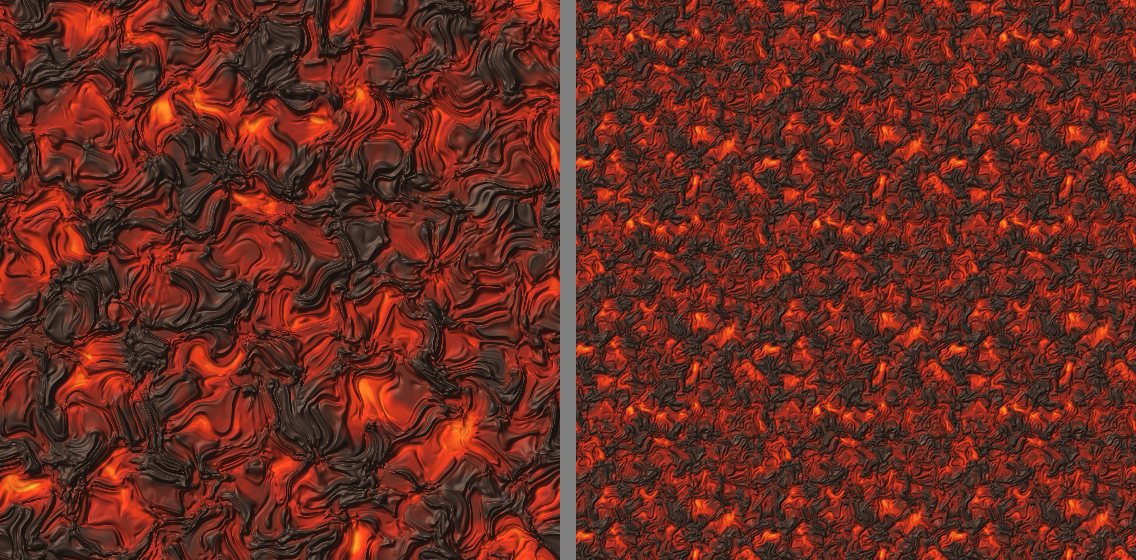
Left: one tile. Right: repeated 3 by 3.
This texture is drawn by a WebGL 2 fragment shader. Its source:

```glsl
#version 300 es
precision highp float;
// Seamless molten lava glowing between swirling folds of charred crust.

uniform vec2 u_resolution;
out vec4 fragColor;

const float SAMPLE_STEP = 0.002;
const float BUMP_DEPTH = 0.03;

// Sine hash giving a vector in -1..1
vec2 hash2(vec2 cell, float seed) {
    vec2 k = vec2(dot(cell, vec2(127.1, 311.7)), dot(cell, vec2(269.5, 183.3)));
    return 2.0 * fract(sin(k + seed * 17.3) * 43758.5453) - 1.0;
}

// Gradient value of one lattice corner, wrapped at the period
float corner(vec2 cell, vec2 offset, vec2 f, float period, float seed) {
    return dot(hash2(mod(cell + offset, period), seed), f - offset);
}

// Gradient noise that repeats after a whole number of cells
float noise(vec2 p, float period, float seed) {
    vec2 cell = floor(p);
    vec2 f = p - cell;
    vec2 w = f * f * f * (f * (f * 6.0 - 15.0) + 10.0);
    float low = mix(corner(cell, vec2(0, 0), f, period, seed),
                    corner(cell, vec2(1, 0), f, period, seed), w.x);
    float high = mix(corner(cell, vec2(0, 1), f, period, seed),
                     corner(cell, vec2(1, 1), f, period, seed), w.x);
    return 1.4 * mix(low, high, w.y);
}

float fbm(vec2 p, float period, int octaves, float seed) {
    float sum = 0.0;
    float amplitude = 1.0;
    for (int i = 0; i < octaves; i++) {
        sum += amplitude * noise(p * period, period, seed + float(i));
        amplitude *= 0.55;
        period *= 2.0;
    }
    return sum;
}

// Displaces the plane by a wrapping flow field
vec2 swirl(vec2 p, float period, float amount, float seed) {
    return p + amount * vec2(fbm(p, period, 2, seed), fbm(p, period, 2, seed + 5.0));
}

// Height of the crust, with layered folds along its contours
float crustHeight(vec2 p) {
    vec2 q = swirl(p, 8.0, 0.065, 1.0);
    q = swirl(q, 19.0, 0.024, 11.0);
    float h = fbm(q, 12.0, 4, 23.0);
    float folds = 0.08 * sin(13.0 * h);
    float grain = 0.14 * fbm(q, 50.0, 2, 31.0) * smoothstep(-0.2, 0.3, h);
    return h + folds + grain;
}

// Charcoal through dark red to orange and yellow
vec3 heatColour(float heat) {
    vec3 c = vec3(0.17, 0.125, 0.105);
    c = mix(c, vec3(0.35, 0.12, 0.085), smoothstep(0.34, 0.52, heat));
    c = mix(c, vec3(0.57, 0.13, 0.09), smoothstep(0.50, 0.70, heat));
    c = mix(c, vec3(0.83, 0.20, 0.08), smoothstep(0.68, 0.86, heat));
    c = mix(c, vec3(0.95, 0.46, 0.11), smoothstep(0.86, 1.02, heat));
    return mix(c, vec3(1.0, 0.80, 0.16), smoothstep(1.0, 1.16, heat));
}

void main() {
    vec2 p = gl_FragCoord.xy / u_resolution;

    // Surface normal from the slope of the height
    float h = crustHeight(p);
    vec2 slope = vec2(crustHeight(p + vec2(SAMPLE_STEP, 0.0)) - h,
                      crustHeight(p + vec2(0.0, SAMPLE_STEP)) - h) / SAMPLE_STEP;
    vec3 normal = normalize(vec3(-slope * BUMP_DEPTH, 1.0));

    // Low ground is hot, most of all inside scattered glowing pools
    float pools = fbm(swirl(p, 9.0, 0.05, 41.0), 7.0, 4, 47.0);
    float heat = 0.51 - 0.42 * h + 0.38 * pools;
    float crust = 1.0 - smoothstep(0.40, 0.68, heat);
    float molten = smoothstep(0.60, 1.0, heat);

    // Side light from the upper left, fading where the lava glows
    vec3 light = normalize(vec3(-0.5, 0.6, 0.62));
    vec3 halfway = normalize(light + vec3(0.0, 0.0, 1.0));
    float shade = 1.0 + 1.1 * (max(dot(normal, light), 0.0) - light.z);
    float gloss = pow(max(dot(normal, halfway), 0.0), 14.0);

    vec3 ambient = vec3(0.045, 0.03, 0.025);
    vec3 colour = ambient + heatColour(heat) * mix(shade, 1.0, 0.75 * molten);
    colour += vec3(0.22, 0.20, 0.18) * gloss * mix(0.3, 1.0, crust) * (1.0 - 0.7 * molten);
    fragColor = vec4(clamp(colour, 0.0, 1.0), 1.0);
}
```
